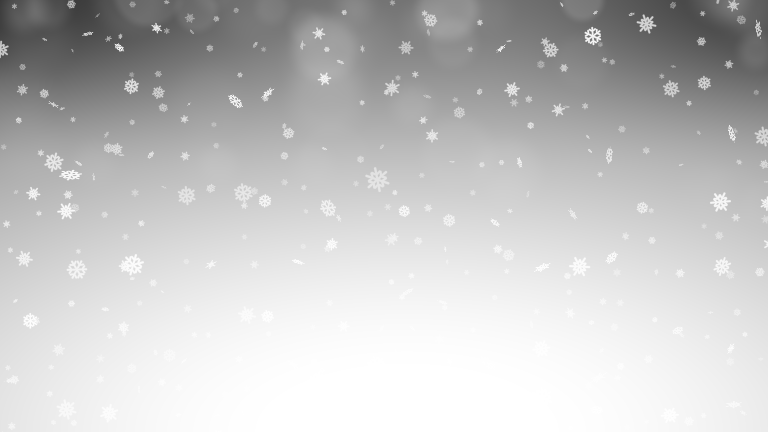
A Shadertoy shader for this background:

```glsl
const float SECTOR = 1.0471976;
const float GLOW_CENTRE = 0.53;
const int BOKEH_COUNT = 44;

// Three repeatable random values per seed
vec3 hash3(vec2 seed) {
    vec3 p = fract(seed.xyx * vec3(0.1031, 0.1030, 0.0973));
    p += dot(p, p.yxz + 33.33);
    return fract((p.xxy + p.yzz) * p.zyx);
}

mat2 rotation(float angle) {
    float c = cos(angle), s = sin(angle);
    return mat2(c, s, -s, c);
}

float segmentDistance(vec2 p, vec2 a, vec2 b) {
    vec2 ab = b - a;
    return length(p - a - ab * clamp(dot(p - a, ab) / dot(ab, ab), 0.0, 1.0));
}

// Distance to a six-armed crystal of unit radius
float crystalDistance(vec2 p, float branchStart) {
    float angle = mod(atan(p.y, p.x) + 0.5 * SECTOR, SECTOR) - 0.5 * SECTOR;
    vec2 q = length(p) * vec2(cos(angle), abs(sin(angle)));
    float arm = segmentDistance(q, vec2(0.0), vec2(1.0, 0.0));
    float branch = segmentDistance(q, vec2(branchStart, 0.0),
                                   vec2(branchStart + 0.22, 0.34));
    return min(arm, branch) - 0.085;
}

// Bright glow below, dark corners above
float backdrop(vec2 p, float aspect) {
    float side = p.x - GLOW_CENTRE * aspect;
    float reach = length(vec2(side * 0.45, p.y));
    float shade = 1.0 - 0.54 * smoothstep(0.12, 1.2, reach);
    float corner = mix(0.2, 1.0, smoothstep(0.15, 0.95, abs(side)));
    return shade - 0.28 * corner * smoothstep(0.6, 1.0, p.y);
}

// Out-of-focus discs, crowded towards the top
float bokeh(vec2 p, float aspect, int count) {
    float light = 0.0;
    for (int i = 0; i < count; i++) {
        vec3 place = hash3(vec2(float(i) + 3.0, 17.0));
        vec3 look = hash3(vec2(float(i) + 9.0, 51.0));
        vec2 centre = vec2(place.x * aspect, 1.02 - 0.6 * place.y * place.y);
        float radius = mix(0.035, 0.085, look.x);
        float blur = mix(0.01, 0.045, look.y);
        float disc = 1.0 - smoothstep(radius - blur, radius + blur, length(p - centre));
        light += disc * mix(0.05, 0.17, look.z) * smoothstep(0.3, 0.95, centre.y);
    }
    return min(light, 0.4);
}

// One jittered flake per grid cell, tilted at random
float flakeLayer(vec2 p, float cell, vec2 sizes, float density, float seed, float pixel) {
    vec2 id = floor(p / cell);
    vec3 place = hash3(id + seed);
    vec3 look = hash3(id + seed + 71.7);
    vec3 pose = hash3(id + seed + 137.3);
    float radius = mix(sizes.x, sizes.y, look.x * look.x);
    float margin = min(0.45, radius / cell + 0.02);
    vec2 q = p - (id + mix(vec2(margin), vec2(1.0 - margin), place.xy)) * cell;
    q = rotation(6.2832 * pose.x) * q / radius;
    q.y /= mix(0.3, 1.0, smoothstep(0.0, 0.45, pose.y));
    q = rotation(6.2832 * pose.z) * q;
    float d = crystalDistance(q, mix(0.25, 0.6, look.y)) * radius;
    float cover = 1.0 - smoothstep(-0.5 * pixel, pixel, d);
    return cover * step(place.z, density) * mix(0.45, 0.95, look.z);
}

void mainImage(out vec4 fragColor, in vec2 fragCoord) {
    vec2 p = fragCoord / iResolution.y;
    float aspect = iResolution.x / iResolution.y;
    float pixel = 1.0 / iResolution.y;

    float shade = backdrop(p, aspect);
    shade = mix(shade, 0.9, bokeh(p, aspect, BOKEH_COUNT) * (1.0 - smoothstep(0.7, 0.95, shade)));

    // Fine specks, mid-sized flakes and a few large crystals
    float specks = flakeLayer(p, 0.067, vec2(0.005, 0.010), 0.65, 11.0, pixel);
    float flakes = flakeLayer(p + 0.03, 0.125, vec2(0.012, 0.022), 0.75, 43.0, pixel);
    float crystals = flakeLayer(p + 0.11, 0.31, vec2(0.022, 0.036), 0.5, 89.0, pixel);
    float snow = max(max(specks * 0.8, flakes), crystals);

    fragColor = vec4(vec3(mix(shade, 1.0, snow)), 1.0);
}
```
